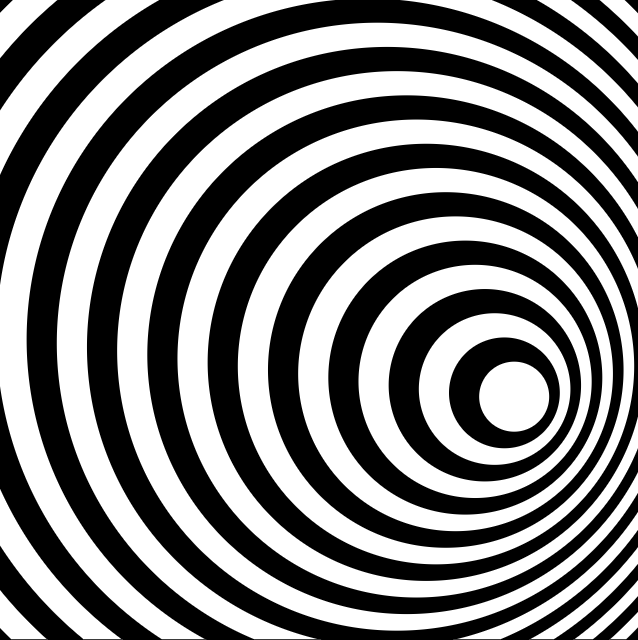
Write a Shadertoy shader that draws this pattern.

```glsl
const vec3 INK = vec3(0.0);
const vec3 PAPER = vec3(1.0);

// Continuous index k of the circle through q, where circle k has
// center k * drift and radius radius0 + k * growth
float ringIndex(vec2 q, vec2 drift, float radius0, float growth) {
    float a = growth * growth - dot(drift, drift);
    float b = radius0 * growth + dot(q, drift);
    float c = dot(q, q) - radius0 * radius0;
    return (sqrt(max(b * b + a * c, 0.0)) - b) / a;
}

// Local distance between neighbouring circles
float ringSpacing(vec2 q, vec2 drift, float growth, float k) {
    vec2 radial = q - k * drift;
    return growth + dot(radial, drift) / max(length(radial), 1e-4);
}

// Signed distance to the stripe edge, positive on even bands
float stripeDistance(float k, float spacing) {
    return (abs(mod(k - 0.5, 2.0) - 1.0) - 0.5) * spacing;
}

float coverage(float dist, float pixel) {
    return clamp(dist / pixel + 0.5, 0.0, 1.0);
}

void mainImage(out vec4 fragColor, in vec2 fragCoord) {
    float pixel = 1.0 / iResolution.y;
    vec2 uv = fragCoord * pixel;

    // Innermost disc and the change from ring to ring
    vec2 discCenter = vec2(0.8034, 0.3802);
    float discRadius = 0.0547;
    vec2 drift = vec2(-0.01527, 0.00596);
    float growth = 0.03187;

    // Eccentric rings around a solid disc
    vec2 q = uv - discCenter;
    float k = max(ringIndex(q, drift, discRadius, growth), -0.5);
    float spacing = ringSpacing(q, drift, growth, k);
    float ink = coverage(stripeDistance(k, spacing), pixel);

    // Hairline along the lower border
    float hairline = 0.0012;
    ink = max(ink, coverage(hairline - uv.y, pixel));

    fragColor = vec4(mix(PAPER, INK, ink), 1.0);
}
```
